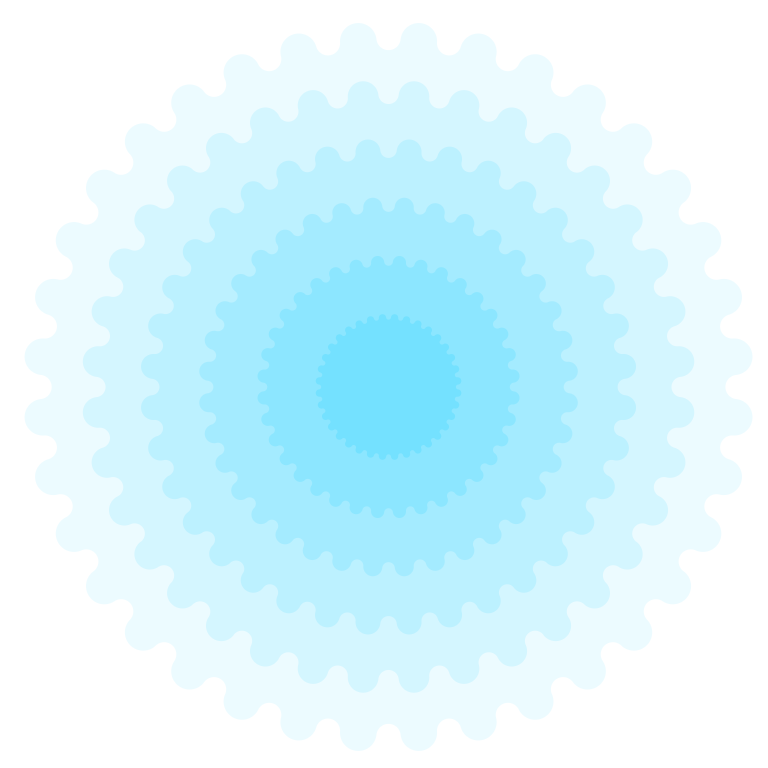
Reproduce this background procedurally as a WebGL 1 fragment shader.

```glsl
precision highp float;
// Six nested pale-blue cogs with round teeth, deepening in colour toward the centre.

uniform vec2 u_resolution;

const vec3 PAPER = vec3(1.0);
const vec3 CORE_BLUE = vec3(0.455, 0.882, 1.0);
const vec2 CENTRE = vec2(0.5059, 0.4961);

const int RINGS = 6;
const float OUTER_SCALE = 1.0;
const float INNER_SCALE = 0.2;
const float OUTER_TINT = 0.135;
const float INNER_TINT = 1.0;

// Cog shape at scale 1, in canvas units
const float TEETH = 36.0;
const float TOOTH_ORBIT = 0.4518;
const float NOTCH_ORBIT = 0.4544;
const float TOOTH_RADIUS = 0.0238;
const float TAU = 6.283185;

// Signed distance to a cog whose tooth and notch arcs meet tangentially
float cogDistance(vec2 p) {
  float pitch = TAU / TEETH;
  float halfPitch = 0.5 * pitch;

  // Fold into half a tooth: angle 0 is a tooth, halfPitch is a notch
  float angle = abs(mod(atan(p.y, p.x), pitch) - halfPitch);
  vec2 q = length(p) * vec2(cos(angle), sin(angle));

  vec2 tooth = vec2(TOOTH_ORBIT, 0.0);
  vec2 notch = NOTCH_ORBIT * vec2(cos(halfPitch), sin(halfPitch));
  vec2 span = notch - tooth;
  float notchRadius = length(span) - TOOTH_RADIUS;

  // Tooth arc lies outside the line joining both centres, notch arc inside
  vec2 fromTooth = q - tooth;
  float side = span.y * fromTooth.x - span.x * fromTooth.y;
  return side > 0.0 ? length(fromTooth) - TOOTH_RADIUS
                    : notchRadius - length(q - notch);
}

void main() {
  float canvas = min(u_resolution.x, u_resolution.y);
  float pixel = 1.0 / canvas;
  vec2 p = (gl_FragCoord.xy - 0.5 * u_resolution) / canvas + 0.5 - CENTRE;

  // Paint from the largest cog to the smallest
  vec3 color = PAPER;
  for (int i = 0; i < RINGS; i++) {
    float depth = float(i) / float(RINGS - 1);
    float scale = mix(OUTER_SCALE, INNER_SCALE, depth);
    float dist = cogDistance(p / scale) * scale;
    float coverage = clamp(0.5 - dist / pixel, 0.0, 1.0);
    vec3 tint = mix(PAPER, CORE_BLUE, mix(OUTER_TINT, INNER_TINT, depth));
    color = mix(color, tint, coverage);
  }

  gl_FragColor = vec4(color, 1.0);
}
```
